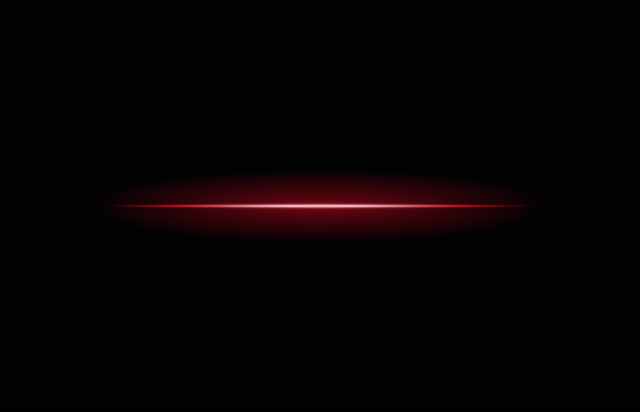
Give the GLSL for this background, as a WebGL 2 fragment shader.

```glsl
#version 300 es
precision highp float;
// A thin, pink-white light streak inside a flat crimson glow on near-black.

#define CENTER vec2(0.499, 0.5)
#define GLOW_RADIUS vec2(0.368, 0.090)
#define GLOW_SHAPE 2.2
#define STREAK_REACH 0.350
#define STREAK_THICKNESS 0.0042
#define GRAIN_ROWS 330.0
#define GRAIN_AMOUNT 0.10
#define BACKGROUND vec3(0.008, 0.008, 0.013)
#define GLOW_COLOR vec3(0.39, 0.008, 0.045)
#define STREAK_RED vec3(0.78, 0.06, 0.12)
#define STREAK_CORE vec3(1.0, 0.76, 0.79)

uniform vec2 u_resolution;
out vec4 fragColor;

// Fine woven grain from layered sines, in the range -1 to 1.
float grain(vec2 p) {
    float weave = sin(p.x * 2.1 + sin(p.y * 1.7)) * sin(p.y * 2.6);
    return 0.6 * weave + 0.4 * sin(p.x * 1.3 - p.y * 2.9);
}

// Soft superellipse: 1 at the middle, 0 at the rim.
float glowAmount(vec2 p) {
    vec2 q = pow(abs(p) / GLOW_RADIUS, vec2(GLOW_SHAPE));
    float radius = pow(q.x + q.y, 1.0 / GLOW_SHAPE);
    float fade = max(1.0 - radius, 0.0);
    return fade * smoothstep(0.0, 0.18, fade);
}

void main() {
    vec2 uv = gl_FragCoord.xy / u_resolution;
    vec2 p = uv - CENTER;
    float aspect = u_resolution.x / u_resolution.y;
    float texture_ = grain(vec2(uv.x * aspect, uv.y) * GRAIN_ROWS);

    // Background and broad glow
    vec3 color = BACKGROUND * (1.0 + 0.2 * texture_);
    color += GLOW_COLOR * glowAmount(p) * (1.0 + GRAIN_AMOUNT * texture_);

    // Streak, tapering toward both tips
    float along = clamp(abs(p.x) / STREAK_REACH, 0.0, 1.0);
    float thickness = STREAK_THICKNESS * mix(1.0, 0.5, along);
    float pixel = 0.5 / u_resolution.y;
    float across = p.y * p.y / (thickness * thickness + pixel * pixel);
    float profile = exp(-across);
    float strength = 1.0 - smoothstep(0.55, 1.0, along);
    float heat = 1.0 - smoothstep(0.10, 0.70, along);
    vec3 streak = mix(STREAK_RED, STREAK_CORE, heat);
    streak *= 1.0 + GRAIN_AMOUNT * texture_ * (1.0 - heat);
    color = mix(color, streak, profile * strength);

    // Faint red halo hugging the streak
    float halo = exp(-abs(p.y) / (3.0 * STREAK_THICKNESS));
    color += 0.12 * STREAK_RED * halo * heat * (1.0 - profile);

    // Dark strip along the lower border
    color *= smoothstep(0.005, 0.010, uv.y);
    fragColor = vec4(color, 1.0);
}
```
